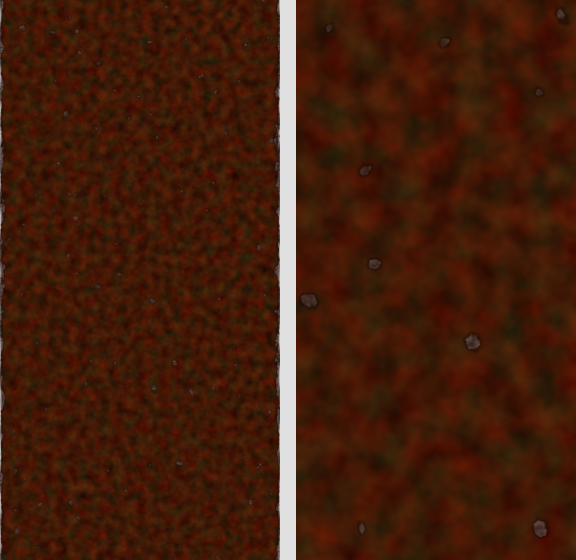
Left: the whole. Right: its middle third, enlarged.
Write a Shadertoy shader that draws this texture.

```glsl
// Dark rust-brown leathery surface with worn, chipped side edges.
// Independent gradient noises mottle red, green and overall brightness;
// hashed cells scatter small grey chips, and noise sets the ragged rims.

const vec3  BASE         = vec3(0.250, 0.095, 0.021);
const vec3  RED_TINT     = vec3(0.130, 0.004, -0.004);
const vec3  GREEN_TINT   = vec3(-0.005, 0.072, 0.026);
const vec3  LIGHT_TINT   = vec3(0.085, 0.035, 0.008);
const vec3  CHIP_COLOR   = vec3(0.38, 0.29, 0.27);
const vec3  RIM_COLOR    = vec3(0.36, 0.29, 0.28);
const vec3  RIM_PALE     = vec3(0.82, 0.79, 0.79);
const float MOTTLE_FREQ  = 27.0;   // noise cells across the width
const float CHIP_CELLS   = 12.0;   // chip cells across the width
const float CHIP_DENSITY = 0.33;
const float RIM_MIN      = 0.004;  // rim depth, in canvas widths
const float RIM_VARY     = 0.022;

// Integer hash giving two values in 0..1
vec2 hash2(vec2 p) {
    uvec2 v = uvec2(ivec2(p)) * 1664525u + 1013904u;
    v.x += v.y * 1664525u;
    v.y += v.x * 1664525u;
    v ^= v >> 16u;
    v.x += v.y * 1664525u;
    v.y += v.x * 1664525u;
    v ^= v >> 16u;
    return vec2(v & 65535u) / 65535.0;
}

float cornerSlope(vec2 cell, vec2 corner, vec2 f) {
    float a = 6.28319 * hash2(cell + corner).x;
    return dot(vec2(cos(a), sin(a)), f - corner);
}

float gradientNoise(vec2 p) {
    vec2 c = floor(p), f = p - c;
    vec2 u = f * f * f * (f * (f * 6.0 - 15.0) + 10.0);
    return mix(mix(cornerSlope(c, vec2(0, 0), f), cornerSlope(c, vec2(1, 0), f), u.x),
               mix(cornerSlope(c, vec2(0, 1), f), cornerSlope(c, vec2(1, 1), f), u.x), u.y);
}

float fbm(vec2 p) {
    float sum = 0.0, amp = 1.0;
    for (int i = 0; i < 3; i++) {
        sum += amp * gradientNoise(p);
        p = mat2(1.6, 1.2, -1.2, 1.6) * p + 17.3;
        amp *= 0.45;
    }
    return sum;
}

vec3 mottle(vec2 uv) {
    vec2 p = uv * MOTTLE_FREQ;
    return BASE + RED_TINT * fbm(p + 40.5)
                + GREEN_TINT * fbm(p * 0.9 + 170.2)
                + LIGHT_TINT * fbm(p * 1.1 + 310.7);
}

// x: chip coverage, y: dark outline around it
vec2 chips(vec2 uv, float px) {
    vec2 p = uv * CHIP_CELLS, home = floor(p), result = vec2(0.0);
    float ragged = 0.0035 * fbm(uv * 120.0 + 75.0);
    for (int j = -1; j <= 1; j++)
    for (int i = -1; i <= 1; i++) {
        vec2 cell = home + vec2(i, j);
        vec2 kind = hash2(cell + 500.0);
        if (kind.x > CHIP_DENSITY) continue;
        vec2 shape = hash2(cell + 900.0);
        vec2 d = (p - cell - hash2(cell + 700.0)) / CHIP_CELLS;
        float a = 3.14159 * shape.x, c = cos(a), s = sin(a);
        d = mat2(c, -s, s, c) * d;
        d.x *= mix(0.55, 1.0, shape.y);
        float radius = mix(0.0028, 0.0080, kind.y * kind.y);
        float dist = length(d) - radius + ragged;
        float strength = mix(0.4, 0.8, fract(kind.y * 7.0));
        result.x = max(result.x, strength * (1.0 - smoothstep(-px, px, dist)));
        result.y = max(result.y, 1.0 - smoothstep(0.0, 0.005, dist));
    }
    return result;
}

void mainImage(out vec4 fragColor, in vec2 fragCoord) {
    vec2 uv = fragCoord / iResolution.x;
    float px = 1.0 / iResolution.x;
    vec3 color = mottle(uv);

    // Grey chips, unevenly worn inside
    vec2 chip = chips(uv, px);
    float wear = 0.9 + 0.6 * gradientNoise(uv * 150.0 + 33.0);
    color *= 1.0 - 0.35 * chip.y;
    color = mix(color, CHIP_COLOR * wear, chip.x);

    // Ragged rims down both sides, palest at the outside
    float side = step(0.5, uv.x);
    float inset = min(uv.x, 1.0 - uv.x);
    vec2 along = vec2(inset * 25.0 + 60.0 * side + 9.0, uv.y * 15.0);
    float depth = RIM_MIN + RIM_VARY * max(fbm(along), 0.0)
                + 0.004 * gradientNoise(uv * 75.0 + 210.0);
    float dist = inset - depth;
    float rim = 1.0 - smoothstep(-px, px, dist);
    float pale = (1.0 - smoothstep(0.001, 0.008, inset))
               * smoothstep(-0.3, 0.35, gradientNoise(along * 0.8 + 120.0));
    color *= 1.0 - 0.35 * (1.0 - smoothstep(0.0, 0.010, dist));
    color = mix(color, mix(RIM_COLOR * wear, RIM_PALE, pale), rim * 0.9);

    fragColor = vec4(clamp(color, 0.0, 1.0), 1.0);
}
```
